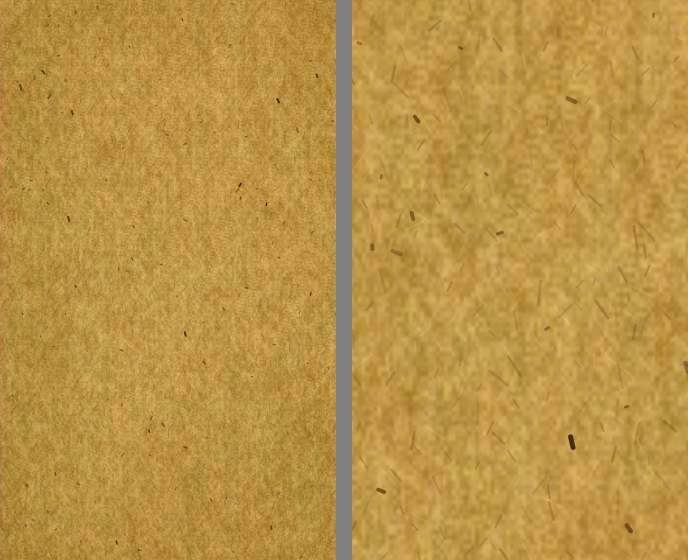
Left, the full canvas; right, a detail of the centre.
Reproduce this texture procedurally as a WebGL 2 fragment shader.

```glsl
#version 300 es
precision highp float;

uniform vec2 u_resolution;
out vec4 fragColor;

float hash(vec2 p) {
    return fract(sin(dot(p, vec2(127.1, 311.7))) * 43758.5453);
}

float noise(vec2 p) {
    vec2 cell = floor(p);
    vec2 f = fract(p);
    f = f * f * (3.0 - 2.0 * f);
    return mix(mix(hash(cell), hash(cell + vec2(1, 0)), f.x),
               mix(hash(cell + vec2(0, 1)), hash(cell + vec2(1, 1)), f.x), f.y);
}

// Noise centred on zero
float signedNoise(vec2 p) {
    return noise(p) - 0.5;
}

float segmentDistance(vec2 p, vec2 halfAxis) {
    float along = clamp(dot(p, halfAxis) / dot(halfAxis, halfAxis), -1.0, 1.0);
    return length(p - halfAxis * along);
}

// Scattered short strokes, leaning around the vertical
float strokes(vec2 p, float cells, float density, float halfLength, float halfWidth, float lean) {
    float pixel = 1.0 / u_resolution.y;
    float cover = 0.0;
    vec2 home = floor(p * cells);
    for (int y = -1; y <= 1; y++) {
        for (int x = -1; x <= 1; x++) {
            vec2 id = home + vec2(x, y);
            if (hash(id + 17.3) > density) continue;
            vec2 center = (id + vec2(hash(id + 3.1), hash(id + 8.7))) / cells;
            float size = hash(id + 41.9);
            float angle = (hash(id + 29.4) - 0.5) * lean;
            vec2 halfAxis = halfLength * mix(0.35, 1.3, size * size) * vec2(sin(angle), cos(angle));
            float width = halfWidth * mix(0.7, 1.3, size);
            float d = segmentDistance(p - center, halfAxis);
            float ink = 1.0 - smoothstep(width - 0.5 * pixel, width + 0.8 * pixel, d);
            cover = max(cover, ink * mix(0.35, 1.0, hash(id + 53.6)));
        }
    }
    return cover;
}

void main() {
    vec2 p = gl_FragCoord.xy / u_resolution.y;
    vec2 uv = gl_FragCoord.xy / u_resolution;
    vec2 warped = p + 0.006 * vec2(signedNoise(p * 40.0), signedNoise(p * 40.0 + 60.0));

    // Paper tone: broad clouds, vertical streaks, fine grain
    float tone = 0.045 * signedNoise(p * 5.0 + 4.0)
               + 0.040 * signedNoise(warped * vec2(38.0, 18.0))
               + 0.065 * signedNoise(warped * vec2(110.0, 55.0) + 9.0)
               + 0.090 * signedNoise(warped * vec2(230.0, 130.0) + 31.0)
               + 0.110 * signedNoise(p * vec2(430.0, 340.0) + 77.0);

    // Slight falloff towards the borders
    vec2 fromCenter = uv - 0.5;
    tone -= 0.09 * dot(fromCenter, fromCenter) - 0.014;
    vec3 color = vec3(0.726, 0.574, 0.257) + tone * vec3(1.0, 1.02, 1.0);

    // Warm and olive patches, with a rosy left border
    float warmth = signedNoise(warped * vec2(60.0, 26.0) + 13.0) + 0.7 * signedNoise(p * 4.0 + 50.0);
    color += warmth * vec3(0.022, -0.018, -0.012);
    color.b += 0.05 * signedNoise(p * vec2(210.0, 160.0) + 90.0);
    color += vec3(0.02, -0.015, 0.03) * (1.0 - smoothstep(0.0, 0.025, uv.x));

    // Pale and brown fibres
    float paleFibres = strokes(p + 5.0, 75.0, 0.5, 0.006, 0.0005, 2.4);
    float brownFibres = strokes(p + 2.0, 70.0, 0.45, 0.006, 0.0006, 1.8);
    color += 0.045 * paleFibres;
    color = mix(color, vec3(0.47, 0.31, 0.08), 0.4 * brownFibres);

    // Dark flecks
    float smallFlecks = strokes(p + 7.0, 42.0, 0.13, 0.0022, 0.0009, 3.0);
    float largeFlecks = strokes(p + 11.0, 24.0, 0.08, 0.0037, 0.0012, 1.5);
    color = mix(color, vec3(0.30, 0.19, 0.05), 0.75 * smallFlecks);
    color = mix(color, vec3(0.16, 0.10, 0.04), 0.9 * largeFlecks);

    fragColor = vec4(clamp(color, 0.0, 1.0), 1.0);
}
```
